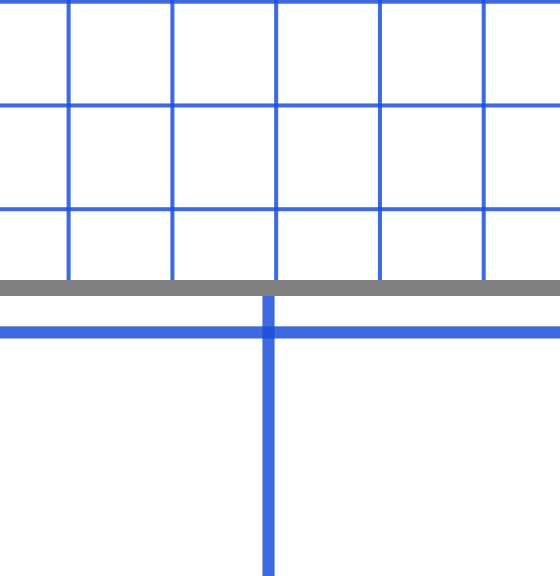
Top: the whole. Bottom: its middle third, enlarged.
This pattern is drawn by a WebGL 1 fragment shader. Its source:

```glsl
precision highp float;

uniform vec2 u_resolution;

// Antialiased coverage of evenly spaced lines, one set per axis
vec2 gridLines(vec2 p, float period, float width, float pixel) {
  vec2 dist = abs(fract(p / period + 0.5) - 0.5) * period;
  return clamp((0.5 * width - dist) / pixel + 0.5, 0.0, 1.0);
}

void main() {
  // Canvas height is one unit
  vec2 p = gl_FragCoord.xy / u_resolution.y;
  vec2 lines = gridLines(p - vec2(0.9863, 0.6233), 0.3706, 0.0145, 1.0 / u_resolution.y);

  // Translucent ink darkens where the two sets cross
  vec3 ink = vec3(0.114, 0.306, 0.847);
  vec3 color = mix(vec3(1.0), ink, 0.85 * lines.x);
  color = mix(color, ink, 0.85 * lines.y);

  gl_FragColor = vec4(color, 1.0);
}
```
